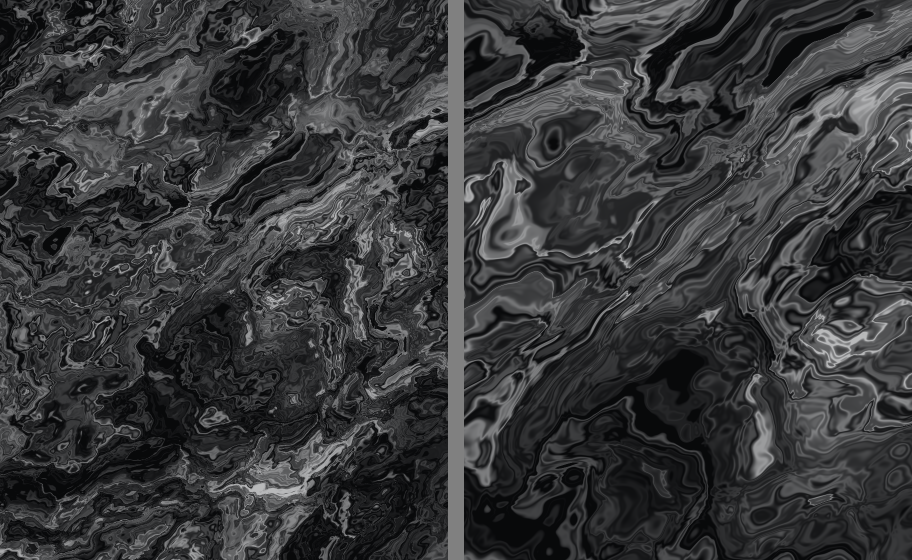
Left, the full canvas; right, a detail of the centre.
Give the GLSL for this texture, as a WebGL 1 fragment shader.

```glsl
precision highp float;
// Dark marbled stone: a folded, rough relief is sliced into thin strata whose
// contours wander diagonally, with pale veins and one calmer, softer region.
// Gradient noise warps the relief; tones follow a curve from black to pale grey.

#define GRAIN_ANGLE 0.6
#define GRAIN_STRETCH 0.65
#define FOLD 0.36
#define RELIEF_SCALE 5.6
#define ROUGHNESS 0.54
#define BROAD_STRATA 5.5
#define FINE_STRATA 15.0
#define VEIN_LEVELS 3.5
#define VEIN_WIDTH 0.035
#define VEIN_GLOW 1.9
#define CONTRAST 1.1

uniform vec2 u_resolution;

const float NOISE_DEVIATION = 0.21;
const float FBM_DEVIATION = 0.245;

mat2 rotation(float a) {
  return mat2(cos(a), sin(a), -sin(a), cos(a));
}

// Unit gradient direction for a lattice cell
vec2 gradient(vec2 cell) {
  vec3 h = fract(vec3(cell.xyx) * vec3(0.1031, 0.1030, 0.0973));
  h += dot(h, h.yzx + 33.33);
  float a = 6.28318 * fract((h.x + h.y) * h.z);
  return vec2(cos(a), sin(a));
}

float noise(vec2 p) {
  vec2 i = floor(p);
  vec2 f = p - i;
  vec2 s = f * f * f * (f * (f * 6.0 - 15.0) + 10.0);
  vec2 e = vec2(1.0, 0.0);
  float low = mix(dot(gradient(i), f), dot(gradient(i + e), f - e), s.x);
  float high = mix(dot(gradient(i + e.yx), f - e.yx),
                   dot(gradient(i + e.xx), f - e.xx), s.x);
  return mix(low, high, s.y);
}

float fbm(vec2 p, float gain) {
  float sum = 0.0;
  float amplitude = 1.0;
  mat2 turn = 2.03 * rotation(0.65);
  for (int i = 0; i < 6; i++) {
    sum += amplitude * noise(p);
    p = turn * p + 7.3;
    amplitude *= gain;
  }
  return sum;
}

float bell(float x) {
  return exp(-x * x);
}

// Brightness in standard deviations around the middle grey
float stoneTone(vec2 p) {
  // Fold the diagonal grain
  vec2 q = rotation(-GRAIN_ANGLE) * p;
  q.x *= GRAIN_STRETCH;
  vec2 fold = vec2(fbm(q * 2.6 + 11.0, 0.5), fbm(q * 2.6 + 37.0, 0.5));
  q += FOLD * fold;

  // Calm region with gentler relief
  vec2 offset = (p - vec2(0.56, 0.84)) / vec2(0.22, 0.13);
  float calm = bell(length(offset + 1.5 * fold));

  // Relief and the slow light and dark patches
  float relief = fbm(q * RELIEF_SCALE + 53.0, mix(ROUGHNESS, 0.42, calm));
  float patches = fbm(q * 4.2 + 71.0, 0.5) / FBM_DEVIATION;

  // Strata: slices of noise along the height, drifting across the canvas
  float drift = 5.0 * q.y + 3.0 * q.x;
  float broad = noise(vec2(relief * BROAD_STRATA, drift)) / NOISE_DEVIATION;
  float fine = noise(vec2(relief * FINE_STRATA, drift + 19.5)) / NOISE_DEVIATION;

  // Pale veins with dark borders
  float level = noise(vec2(relief * VEIN_LEVELS + 5.0, drift * 0.7 + 41.0));
  float vein = VEIN_GLOW * bell(level / VEIN_WIDTH)
             - 0.7 * bell(level / (4.0 * VEIN_WIDTH));
  vein *= smoothstep(-2.2, 0.8, patches) * (1.0 - 0.8 * calm);

  return 0.36 * patches + 0.48 * broad + mix(0.68, 0.35, calm) * fine
       + vein + 0.8 * calm + 0.12;
}

vec3 stoneColour(float tone) {
  float z = clamp(tone * CONTRAST, -1.7, 3.2);
  float grey = 0.198 + 0.12 * z + 0.014 * z * z;
  return vec3(grey) + vec3(-0.003, 0.0, 0.006);
}

void main() {
  // Four samples per pixel smooth the thin contours
  vec3 colour = vec3(0.0);
  for (int i = 0; i < 4; i++) {
    float k = float(i);
    vec2 jitter = vec2(mod(k, 2.0), floor(k / 2.0)) * 0.5 - 0.25;
    colour += stoneColour(stoneTone((gl_FragCoord.xy + jitter) / u_resolution.y));
  }
  gl_FragColor = vec4(colour / 4.0, 1.0);
}
```
